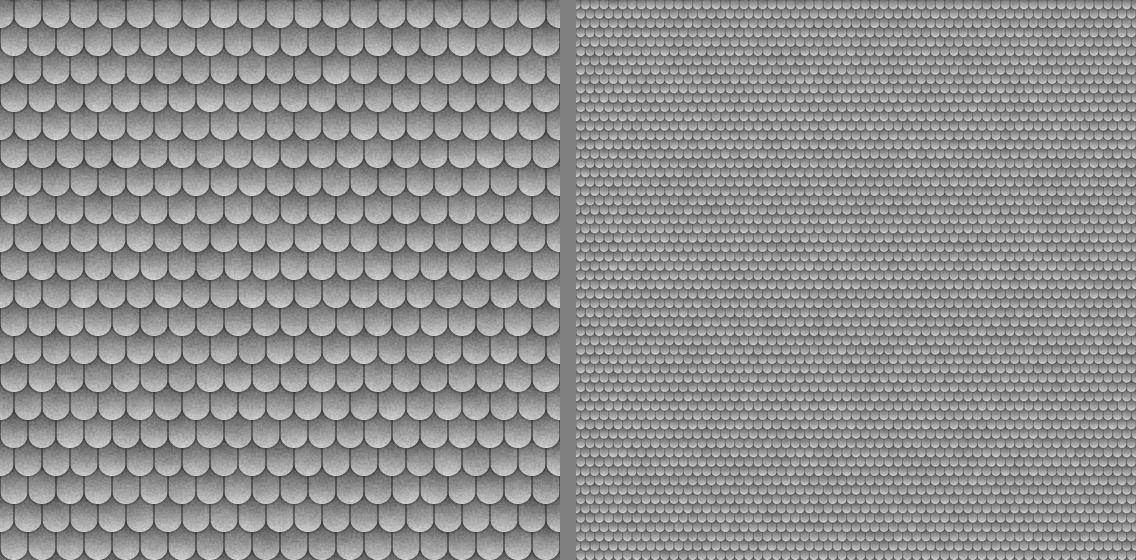
Left: one tile. Right: repeated 3 by 3.
Write a Shadertoy shader that draws this pattern.

```glsl
// Seamless grey roof of round-ended shingles in staggered, overlapping rows.
// Each row is a U-shaped distance field laid over the row beneath it, shaded by
// a vertical ramp, a soft contact shadow and wrapping gradient-noise wear.

const float COUNT = 20.0;           // shingles across and rows down (even)
const float RADIUS = 0.5;           // rounded end, in shingle widths
const float TIP_SHADE = 0.79;       // grey at the lower tip
const float RAMP = 0.345;           // darkening per row height upwards
const float SEAM_HALF = 0.018;      // half width of the vertical seams
const float SEAM_SHADE = 0.13;
const float SHADOW_REACH = 0.11;    // contact shadow below each edge
const float SHADOW_DEPTH = 0.24;
const float RIM_WIDTH = 0.035;      // pale worn edge of the rounded end
const float RIM_LIGHT = 0.055;
const float TILE_VARIATION = 0.035;
const float MOTTLE = 0.085;
const float GRAIN = 0.13;
const float TAU = 6.2831853;

float hash(vec2 cell) {
    uvec2 q = uvec2(ivec2(cell)) * uvec2(1597334U, 3812015U);
    uint n = (q.x ^ q.y) * 747796405U + 289133U;
    n = ((n >> 15U) ^ n) * 277803737U;
    n = (n >> 16U) ^ n;
    return float(n & 65535U) / 65536.0;
}

float cornerGradient(vec2 cell, vec2 offset, float period) {
    float angle = TAU * hash(mod(cell, period) + period);
    return dot(vec2(cos(angle), sin(angle)), offset);
}

// Gradient noise that wraps after a whole number of cells.
float gradientNoise(vec2 uv, float period) {
    vec2 p = uv * period;
    vec2 i = floor(p);
    vec2 f = p - i;
    vec2 w = f * f * f * (f * (f * 6.0 - 15.0) + 10.0);
    vec2 e = vec2(1.0, 0.0);
    float low = mix(cornerGradient(i, f, period),
                    cornerGradient(i + e.xy, f - e.xy, period), w.x);
    float high = mix(cornerGradient(i + e.yx, f - e.yx, period),
                     cornerGradient(i + e.xx, f - e.xx, period), w.x);
    return mix(low, high, w.y);
}

// Broad stains plus fine mineral grain.
float wear(vec2 uv) {
    float stains = 0.0;
    float weight = 0.5;
    float period = 18.0;
    for (int i = 0; i < 4; i++) {
        stains += weight * gradientNoise(uv, period);
        period *= 2.0;
        weight *= 0.75;
    }
    float grain = gradientNoise(uv, 230.0) + 0.6 * gradientNoise(uv, 347.0);
    return MOTTLE * stains + GRAIN * 0.6 * grain;
}

float rowShift(float row) {
    return 0.5 * mod(row, 2.0);
}

// Position relative to the middle of the shingle's lower tip.
vec2 shingleLocal(vec2 p, float row) {
    return vec2(fract(p.x - rowShift(row)) - 0.5, p.y - row);
}

// Signed distance to the U-shaped outline, negative inside.
float shingleDistance(vec2 local) {
    return length(vec2(local.x, min(local.y - RADIUS, 0.0))) - RADIUS;
}

// Surface grey of one row, including the shadow of the row above it.
float shingleShade(vec2 p, float row) {
    vec2 local = shingleLocal(p, row);
    vec2 id = mod(vec2(floor(p.x - rowShift(row)), row), COUNT);
    float shade = TIP_SHADE - RAMP * local.y;
    shade += TILE_VARIATION * (hash(id + 7.0) - 0.5);

    float edge = shingleDistance(local);
    float rim = smoothstep(-RIM_WIDTH, 0.0, edge);
    shade += RIM_LIGHT * rim * (1.0 - smoothstep(0.2, RADIUS, local.y));

    float gap = max(shingleDistance(shingleLocal(p, row + 1.0)), 0.0);
    return shade * (1.0 - SHADOW_DEPTH * (1.0 - smoothstep(0.0, SHADOW_REACH, gap)));
}

void mainImage(out vec4 fragColor, in vec2 fragCoord) {
    vec2 uv = fragCoord / iResolution.xy;
    vec2 p = uv * COUNT;
    float pixel = COUNT / min(iResolution.x, iResolution.y);
    float row = floor(p.y);
    vec2 local = shingleLocal(p, row);

    // Front row over the row that shows between its rounded ends
    float cover = clamp(0.5 - shingleDistance(local) / pixel, 0.0, 1.0);
    float shade = mix(shingleShade(p, row - 1.0), shingleShade(p, row), cover);
    shade += wear(uv);

    // Dark joint, fading out where the rounded ends part
    float side = 0.5 - abs(local.x);
    float seam = clamp((SEAM_HALF - side) / pixel + 0.5, 0.0, 1.0);
    seam *= smoothstep(0.22, 0.42, local.y);
    shade = mix(shade, SEAM_SHADE, seam);

    fragColor = vec4(vec3(clamp(shade, 0.0, 1.0)), 1.0);
}
```
